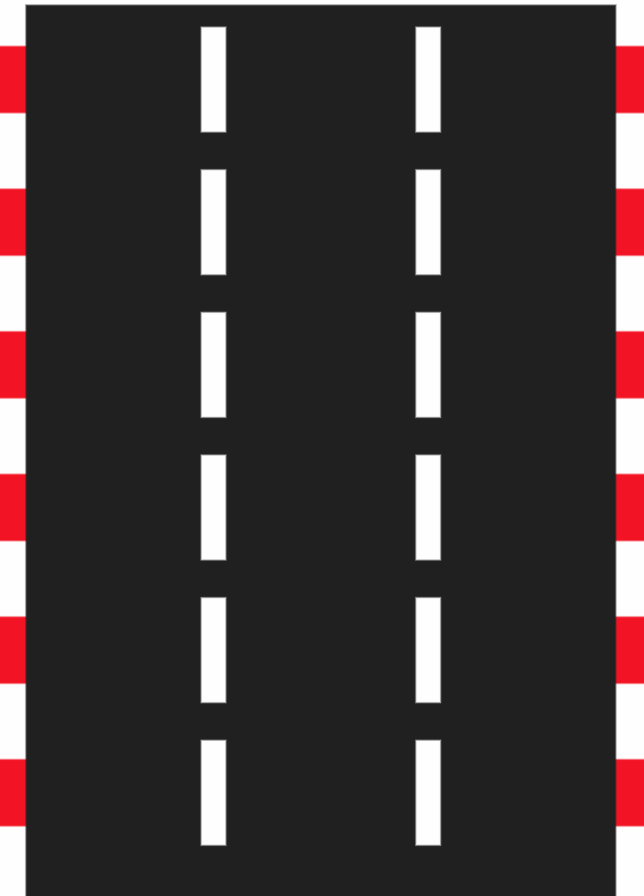
Give the GLSL for this pattern, as a WebGL 1 fragment shader.

```glsl
precision highp float;
// A dark two-line road with six rows of white dashes and red and white kerbs.

uniform vec2 u_resolution;

const float ROWS = 6.0;
const float ROW_PITCH = 0.1592;
const float FIRST_ROW = 0.0888;   // centre of the top row, measured downward
const float ROAD_CENTRE = 0.3581;
const float ROAD_HALF_WIDTH = 0.3294;
const float ROAD_TOP = 0.0054;
const float LINE_OFFSET = 0.1198;
const vec2 DASH_HALF_SIZE = vec2(0.0139, 0.0587);
const float KERB_HALF_LENGTH = 0.0374;

const vec3 ASPHALT = vec3(0.127);
const vec3 WHITE = vec3(0.995);
const vec3 RED = vec3(0.95, 0.08, 0.14);

// Signed distance to an axis-aligned box.
float boxDistance(vec2 p, vec2 halfSize) {
  vec2 d = abs(p) - halfSize;
  return length(max(d, 0.0)) + min(max(d.x, d.y), 0.0);
}

// Smoothed coverage of the inside of a shape.
float coverage(float dist, float softness) {
  return 1.0 - smoothstep(-softness, softness, dist);
}

// Offset from the nearest of a limited number of evenly spaced rows.
float repeatRows(float y, float first, float pitch, float count) {
  float row = clamp(floor((y - first) / pitch + 0.5), 0.0, count - 1.0);
  return y - first - row * pitch;
}

void main() {
  // Canvas-height units, with y running down from the top edge.
  vec2 p = gl_FragCoord.xy / u_resolution.y;
  p.y = 1.0 - p.y;
  float softness = max(0.0016, 0.75 / u_resolution.y);

  // Both sides mirror about the middle of the road.
  float side = abs(p.x - ROAD_CENTRE);
  float rowY = repeatRows(p.y, FIRST_ROW, ROW_PITCH, ROWS);

  // Kerb blocks on a white ground.
  float kerb = coverage(abs(rowY) - KERB_HALF_LENGTH, softness);
  vec3 color = mix(WHITE, RED, kerb);

  // Road surface, open at the bottom.
  float road = max(side - ROAD_HALF_WIDTH, ROAD_TOP - p.y);
  color = mix(color, ASPHALT, coverage(road, softness));

  // Lane dashes.
  float dash = boxDistance(vec2(side - LINE_OFFSET, rowY), DASH_HALF_SIZE);
  color = mix(color, WHITE, coverage(dash, softness));

  gl_FragColor = vec4(color, 1.0);
}
```
